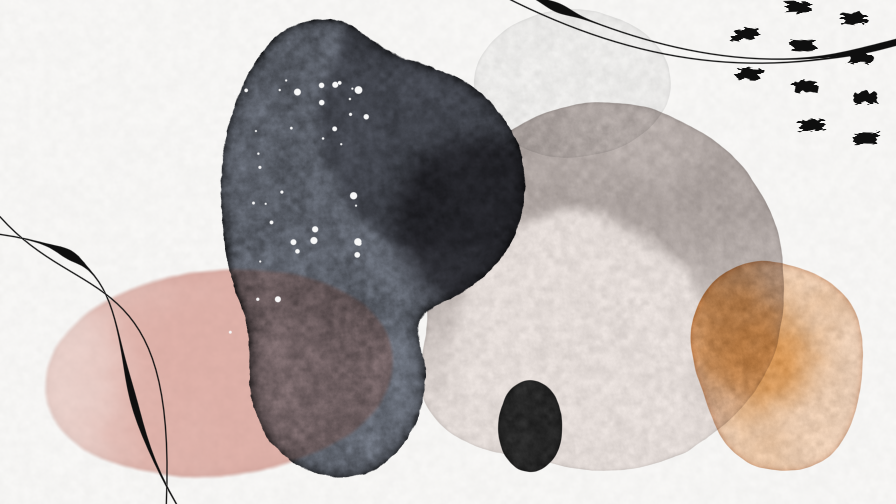
Write a Shadertoy shader that draws this background.

```glsl
float hash(vec2 p) {
    return fract(sin(dot(p, vec2(127.1, 311.7))) * 43758.545);
}

float noise(vec2 p) {
    vec2 i = floor(p), f = fract(p);
    f = f * f * (3.0 - 2.0 * f);
    return mix(mix(hash(i), hash(i + vec2(1, 0)), f.x),
               mix(hash(i + vec2(0, 1)), hash(i + 1.0), f.x), f.y);
}

float fbm(vec2 p) {
    float sum = 0.0, amp = 0.5;
    for (int i = 0; i < 5; i++) {
        sum += amp * noise(p);
        p = mat2(1.6, 1.2, -1.2, 1.6) * p + 3.7;
        amp *= 0.5;
    }
    return sum;
}

float ellipse(vec2 p, vec2 center, vec2 radii) {
    vec2 q = (p - center) / radii;
    float k = length(q);
    return k * (k - 1.0) / max(length(q / radii), 1e-4);
}

float join(float a, float b, float k) {
    float h = max(k - abs(a - b), 0.0) / k;
    return min(a, b) - h * h * k * 0.25;
}

float cover(float d, float soft) {
    return 1.0 - smoothstep(-soft, soft, d);
}

// Dried pigment along an edge
float rim(float d, float width) {
    return exp(-abs(d) / width);
}

float bump(float x, float width) {
    return exp(-x * x / (width * width));
}

// Bezier ink line that swells at two places
float inkLine(vec2 p, vec2 a, vec2 b, vec2 c, vec2 d, vec2 swellAt, float swell) {
    float best = 1.0;
    vec2 from = a;
    for (int i = 1; i <= 32; i++) {
        float t = float(i) / 32.0;
        vec2 to = mix(mix(mix(a, b, t), mix(b, c, t), t), mix(mix(b, c, t), mix(c, d, t), t), t);
        vec2 seg = to - from;
        float h = clamp(dot(p - from, seg) / dot(seg, seg), 0.0, 1.0);
        vec2 s = t - (1.0 - h) / 32.0 - swellAt;
        float width = 0.0013 + swell * (bump(s.x, 0.06) + 0.7 * bump(s.y, 0.12));
        best = min(best, length(p - from - seg * h) - width);
        from = to;
    }
    return best;
}

// Dry brush dabs on a skewed lattice
float brushDabs(vec2 p) {
    float best = 1.0;
    for (int j = -1; j <= 2; j++) {
        for (int i = 0; i <= 2; i++) {
            if (i == 0 && (j == -1 || j == 2)) continue;
            vec2 cell = vec2(i, j);
            vec2 q = p - vec2(1.477, 0.931) - mat2(0.114, -0.023, 0.009, -0.079) * cell;
            q.x += 0.018 * (noise(vec2(q.y * 260.0, cell.x + 5.0 * cell.y)) - 0.5);
            q.y += 0.009 * (noise(vec2(q.x * 130.0, cell.y + 7.0 * cell.x)) - 0.5);
            best = min(best, length(max(abs(q) - vec2(0.02, 0.008), 0.0)) - 0.003);
        }
    }
    return best;
}

float splatter(vec2 p) {
    float best = 1.0;
    for (float i = 0.0; i < 38.0; i++) {
        float size = hash(vec2(i, 3));
        vec2 center = vec2(0.44 + 0.31 * hash(vec2(i, 1)), 0.24 + 0.61 * sqrt(hash(vec2(i, 2))));
        best = min(best, length(p - center) - mix(0.002, 0.009, size * size));
    }
    return best;
}

void mainImage(out vec4 fragColor, in vec2 fragCoord) {
    vec2 p = fragCoord / iResolution.y;
    float aa = 0.8 / iResolution.y;
    float cloud = fbm(p * 7.0) - 0.5, grain = fbm(p * 75.0) - 0.5;
    vec2 w = p + 0.014 * vec2(cloud, fbm(p * 8.0 + 20.0) - 0.5);

    // Paper and pale patch
    vec3 col = vec3(0.963, 0.96, 0.954) + 0.035 * grain;
    float pale = ellipse(w, vec2(1.137, 0.833), vec2(0.195, 0.146));
    col *= 1.0 - cover(pale, aa) * (0.045 + 0.07 * rim(pale, 0.003) - 0.06 * grain);

    // Rose wash
    vec2 r = w - vec2(0.435, 0.259);
    float rose = ellipse(r + 0.1 * vec2(r.y, -r.x), vec2(0), vec2(0.35, 0.205));
    float roseCover = cover(rose, 0.006);
    vec3 tint = mix(vec3(0.95, 0.85, 0.83), vec3(0.9, 0.72, 0.69), smoothstep(0.08, 0.4, p.x + 0.3 * cloud));
    col *= mix(vec3(1), tint - 0.04 * rim(rose, 0.01), roseCover);

    // Grey wash with a pale pool
    float disc = join(ellipse(w, vec2(1.201, 0.431), vec2(0.357, 0.366)),
                      ellipse(w, vec2(1.019, 0.259), vec2(0.185, 0.16)), 0.04);
    float pool = ellipse(w, vec2(1.14, 0.306), vec2(0.23, 0.255)) + 0.06 * cloud;
    float shade = smoothstep(-0.01, 0.035, pool) * smoothstep(0.12, 0.6, p.y + 0.15 * cloud);
    tint = mix(vec3(0.925, 0.895, 0.885), vec3(0.71, 0.675, 0.665), shade);
    tint += 0.1 * grain + 0.12 * cloud * shade - 0.1 * rim(disc, 0.003);
    col *= mix(vec3(1), tint, cover(disc, aa));

    // Ochre wash
    float ochre = join(ellipse(w, vec2(1.516, 0.329), vec2(0.148, 0.153)),
                       ellipse(w, vec2(1.556, 0.213), vec2(0.144, 0.148)), 0.05);
    ochre = join(ochre, ellipse(w, vec2(1.597, 0.306), vec2(0.116, 0.139)), 0.05);
    float core = bump(length((p - vec2(1.49, 0.31)) * vec2(1, 0.75)) + 0.2 * cloud, 0.13);
    tint = mix(vec3(0.95, 0.84, 0.75), vec3(0.86, 0.6, 0.34), core);
    tint += 0.14 * grain - vec3(0.1, 0.16, 0.18) * rim(ochre, 0.005);
    col *= mix(vec3(1), tint, cover(ochre, aa));

    // Indigo wash
    float indigo = join(ellipse(w, vec2(0.637, 0.606), vec2(0.199, 0.359)),
                        ellipse(w, vec2(0.81, 0.63), vec2(0.231, 0.236)), 0.1);
    indigo = join(indigo, ellipse(w, vec2(0.671, 0.248), vec2(0.174, 0.194)), 0.06);
    float upper = cover(ellipse(w, vec2(0.87, 0.77), vec2(0.23, 0.27)) + 0.08 * cloud, 0.015);
    float deep = cover(ellipse(w, vec2(0.95, 0.55), vec2(0.16, 0.17)) + 0.06 * cloud, 0.04);
    tint = mix(vec3(0.39, 0.41, 0.45), vec3(0.23, 0.24, 0.27), 0.85 * upper);
    tint = mix(tint, vec3(0.42, 0.35, 0.35), 0.85 * roseCover);
    tint = mix(tint, vec3(0.13, 0.13, 0.15), 0.85 * deep);
    tint *= 1.0 + 0.5 * (grain + cloud) - 0.55 * rim(indigo, 0.012);
    col = mix(col, tint, cover(indigo + 0.006 * grain, aa));
    col = mix(col, vec3(0.97), cover(splatter(p), aa));

    // Pebble, lines and dabs
    float pebble = ellipse(w, vec2(1.051, 0.153), vec2(0.065, 0.091));
    col = mix(col, vec3(0.16 + 0.12 * grain - 0.06 * rim(pebble, 0.006)), cover(pebble, aa));
    float ink = brushDabs(p);
    ink = min(ink, inkLine(p, vec2(0, 0.57), vec2(0.16, 0.39), vec2(0.35, 0.48), vec2(0.33, 0), vec2(0), 0.0));
    ink = min(ink, inkLine(p, vec2(0, 0.535), vec2(0.32, 0.49), vec2(0.17, 0.31), vec2(0.35, 0), vec2(0.19, 0.76), 0.008));
    ink = min(ink, inkLine(p, vec2(1, 1.007), vec2(1.27, 0.87), vec2(1.51, 0.84), vec2(1.79, 0.914), vec2(0.9), 0.001));
    ink = min(ink, inkLine(p, vec2(1.06, 1.005), vec2(1.25, 0.92), vec2(1.5, 0.83), vec2(1.79, 0.92), vec2(0.08, 0.95), 0.008));
    fragColor = vec4(mix(col, vec3(0.06), cover(ink, aa)), 1);
}
```
